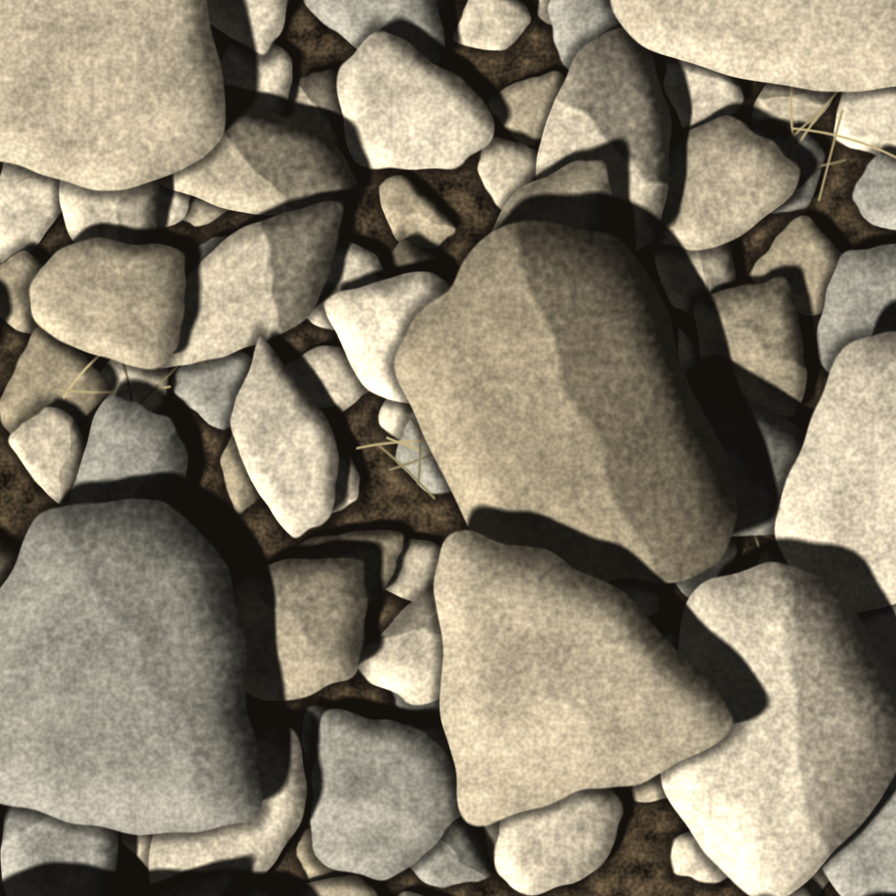
Write a three.js fragment shader that draws this texture.

```glsl
varying vec2 vUv;

#define LIGHT normalize(vec3(-0.55, -0.48, 0.8))
#define CORNER_SHARPNESS 10.0
#define SHADOW_LENGTH 0.27
#define SHADOW_LEVEL 0.15
#define EDGE 0.0016
#define GRAIN 0.34
#define LARGE_CELL 0.37
#define MEDIUM_CELL 0.185
#define SMALL_CELL 0.105
#define STRAWS 30

const float TAU = 6.2831853;
const vec3 SHADOW_BROWN = vec3(0.11, 0.09, 0.07);
const vec3 SOIL = vec3(0.36, 0.30, 0.22);
const vec3 STRAW = vec3(0.86, 0.78, 0.57);
const vec3 TAN_STONE = vec3(0.70, 0.64, 0.52);
const vec3 PALE_STONE = vec3(0.95, 0.89, 0.77);
const vec3 GREY_STONE = vec3(0.65, 0.64, 0.59);

vec2 hash2(vec2 p) {
  vec3 q = fract(p.xyx * vec3(0.1031, 0.1030, 0.0973));
  q += dot(q, q.yzx + 33.33);
  return fract((q.xx + q.yz) * q.zy);
}

vec2 direction(float turn) { return vec2(cos(TAU * turn), sin(TAU * turn)); }

float corner(vec2 cell, vec2 offset) { return dot(direction(hash2(cell).x), offset); }

float gradientNoise(vec2 p) {
  vec2 i = floor(p), f = fract(p), e = vec2(1.0, 0.0);
  vec2 u = f * f * f * (f * (f * 6.0 - 15.0) + 10.0);
  return mix(mix(corner(i, f), corner(i + e, f - e), u.x),
             mix(corner(i + e.yx, f - e.yx), corner(i + 1.0, f - 1.0), u.x), u.y);
}

// Rounded polygon of unit size; slope points outward across the nearest sides.
float stoneDistance(vec2 q, vec2 id, out vec2 slope) {
  float sum = 0.0;
  slope = vec2(0.0);
  for (int i = 0; i < 6; i++) {
    vec2 h = hash2(id + 7.3 * float(i) + 2.0);
    vec2 side = direction((float(i) + 0.8 * h.x) / 6.0);
    float weight = exp(CORNER_SHARPNESS * (dot(q, side) - mix(0.72, 1.1, h.y)));
    sum += weight;
    slope += weight * side;
  }
  slope /= sum;
  return log(sum) / CORNER_SHARPNESS;
}

// Paints one layer of stones, far corner first, so shadows fall on earlier ones.
vec3 paintStones(vec3 color, vec2 p, float cellSize, float presence, float seed, float grain, vec2 bump) {
  for (int j = -1; j <= 1; j++)
  for (int i = -1; i <= 1; i++) {
    // Placement, turn and stretch
    vec2 cell = floor(p / cellSize) - vec2(float(i), float(j));
    vec2 id = cell + seed;
    vec2 pick = hash2(id + 11.0), shape = hash2(id + 23.0), tone = hash2(id + 37.0);
    if (pick.x > presence) continue;
    vec2 offset = p - (cell + 0.5 + 0.5 * (hash2(id) - 0.5)) * cellSize;
    float radius = cellSize * mix(0.38, 0.58, pick.y);
    float stretch = mix(1.0, 1.35, shape.y);
    vec2 axis = direction(shape.x), scale = vec2(stretch, 1.0 / stretch);
    mat2 rotation = mat2(axis.x, -axis.y, axis.y, axis.x);
    vec2 q = rotation * offset / (radius * scale);
    if (dot(q, q) > 6.0) continue;
    // Cast shadow and contact darkness
    vec2 slope, shadowSlope;
    vec2 shift = rotation * normalize(-LIGHT.xy) * SHADOW_LENGTH / scale;
    float wobble = 0.07 * gradientNoise(q * 2.6 + id * 5.0);
    float shadowDistance = (stoneDistance(q - shift, id, shadowSlope) + wobble) * radius;
    float d = (stoneDistance(q, id, slope) + wobble) * radius;
    float shadow = 1.0 - smoothstep(-0.003, 0.004, shadowDistance);
    shadow = max(shadow, 0.65 * (1.0 - smoothstep(0.0, 0.016, d)));
    color = mix(color, max(color * SHADOW_LEVEL, SHADOW_BROWN * 0.7), shadow);
    // Rounded shoulder, one broken facet and fine bumps
    float shoulder = smoothstep(-0.5, 0.04, d / radius);
    vec2 outward = (slope / scale) * rotation, ridge = direction(tone.x);
    float blotch = gradientNoise(q * 2.2 + id * 3.0);
    float facet = smoothstep(-0.04, 0.04, dot(offset, ridge) / radius - 0.12 + 0.22 * blotch);
    vec2 tilt = outward * shoulder * shoulder * 0.95 + ridge * facet * 0.55 * shape.y + bump;
    float light = max(dot(normalize(vec3(tilt, 1.0)), LIGHT), 0.0);
    // Mineral colour
    vec3 stone = mix(TAN_STONE, PALE_STONE, smoothstep(0.0, 0.8, tone.y));
    stone = mix(stone, GREY_STONE, 0.8 * step(0.76, fract(tone.x * 7.0 + tone.y)));
    stone *= (1.0 + 0.16 * blotch + grain) * (0.16 + 1.06 * light);
    color = mix(color, stone, 1.0 - smoothstep(-EDGE, EDGE, d));
  }
  return color;
}

// Thin bent stalks gathered in a few clumps.
vec3 paintStraw(vec3 color, vec2 p) {
  for (int i = 0; i < STRAWS; i++) {
    float n = float(i);
    vec2 h = hash2(vec2(n, 71.0)), along = direction(h.x);
    vec2 q = p - hash2(vec2(floor(n / 6.0), 5.0)) - 0.09 * (hash2(vec2(n, 19.0)) - 0.5);
    float x = dot(q, along), reach = mix(0.025, 0.075, h.y);
    float y = dot(q, vec2(-along.y, along.x)) + 5.0 * (h.y - 0.5) * x * x;
    float d = length(vec2(max(abs(x) - reach, 0.0), y)) - 0.0014;
    color = mix(color, STRAW * mix(0.55, 1.0, h.y), 1.0 - smoothstep(-EDGE, EDGE, d));
  }
  return color;
}

void main() {
  float grain = GRAIN * (0.5 * gradientNoise(vUv * 210.0) + 0.4 * gradientNoise(vUv * 85.0 + 9.0)
              + 0.35 * gradientNoise(vUv * 27.0 + 4.0));
  vec2 bump = 0.2 * vec2(gradientNoise(vUv * 110.0 + 31.0), gradientNoise(vUv * 110.0 + 67.0));
  vec3 color = SOIL * (0.8 + 2.5 * grain + 0.7 * gradientNoise(vUv * 40.0));
  color = paintStones(color, vUv, SMALL_CELL, 0.9, 103.0, grain, bump);
  color = paintStraw(color, vUv);
  color = paintStones(color, vUv, MEDIUM_CELL, 0.88, 211.0, grain, bump);
  color = paintStones(color, vUv, LARGE_CELL, 0.72, 307.0, grain, bump);
  gl_FragColor = vec4(clamp(color, 0.0, 1.0), 1.0);
}
```
